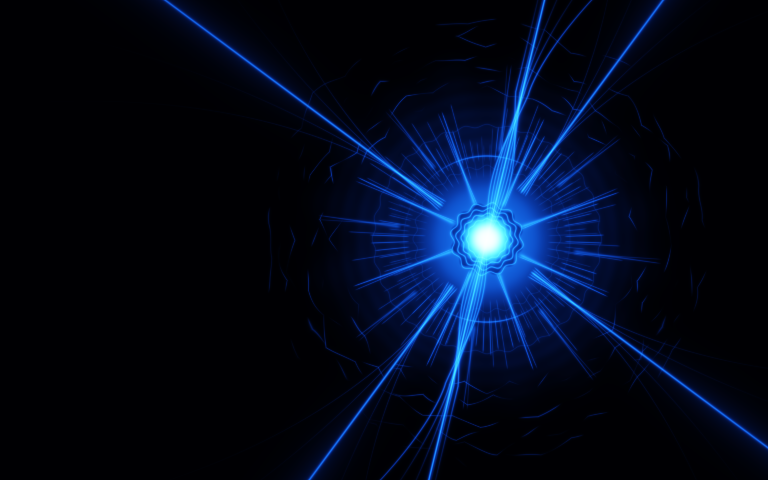
A WebGL 2 fragment shader for this background:

```glsl
#version 300 es
precision highp float;
// A blue starburst: a white core in a scalloped rosette, ringed by spikes and
// fine ticks, and crossed by a braided beam and two long rays. Every layer adds
// to one light value, which an exponential ramp turns from black to blue to white.
uniform vec2 u_resolution;
out vec4 outColor;

const float PI = 3.14159265;
const vec3 ABSORB = vec3(0.038, 0.245, 1.0); // response of red, green, blue to light

float hash(vec2 p) {
    vec3 q = fract(vec3(p.xyx) * 0.1031);
    q += dot(q, q.yzx + 33.33);
    return fract((q.x + q.y) * q.z);
}

float noise(vec2 p) {
    vec2 i = floor(p), f = fract(p);
    f = f * f * (3.0 - 2.0 * f);
    return mix(mix(hash(i), hash(i + vec2(1, 0)), f.x),
               mix(hash(i + vec2(0, 1)), hash(i + vec2(1, 1)), f.x), f.y);
}

// Crisp line profile with short tails at distance d
float strand(float d, float width) {
    float s = width * width / (d * d + width * width);
    return s * sqrt(s);
}

// 1 between a and b, with soft ends
float window(float x, float a, float b, float soft) {
    return smoothstep(a - soft, a + soft, x) * (1.0 - smoothstep(b - soft, b + soft, x));
}

// Coordinates along and across an axis, the same on both sides of the centre
vec2 axisFrame(vec2 p, float degrees) {
    float a = radians(degrees);
    vec2 d = vec2(cos(a), sin(a));
    vec2 q = vec2(dot(p, d), dot(p, vec2(-d.y, d.x)));
    return q.x < 0.0 ? -q : q;
}

// Strands that bow out, meet at a node, then fray to one side
float braidedBeam(vec2 q, float node) {
    float light = 0.0;
    float past = max(q.x - node, 0.0);
    for (int i = 0; i < 7; i++) {
        float k = float(i) / 3.0 - 1.0;
        float bow = 0.019 * k * sin(PI * min(q.x / node, 1.0) * (1.0 + 0.25 * k * k));
        float fray = 0.78 * max(k, 0.0) * pow(past, 1.5);
        float power = i == 3 ? 6.0 : 2.6 * exp(-past * (k > 0.9 ? 2.0 : 10.0));
        light += power * strand(q.y - bow + fray, 0.0019);
    }
    float body = 2.0 * exp(-pow(q.y / 0.010, 2.0)) * exp(-q.x * 8.0);
    return light * exp(-q.x * 1.5) + body;
}

// Long thin ray with a crossing fan at its root and a halo far out
float longRay(vec2 q, float start) {
    float root = smoothstep(start - 0.006, start + 0.006, q.x);
    float light = 3.2 * strand(q.y, 0.0022) * exp(-(q.x - start) * 0.9);
    for (int i = 0; i < 5; i++) {
        float k = float(i) / 2.0 - 1.0;
        float y = k * (0.10 * (q.x - 0.23) + 0.5 * pow(max(q.x - 0.2, 0.0), 2.0));
        light += 1.7 * strand(q.y - y, 0.0015) * exp(-(q.x - start) * 8.0);
    }
    float halo = 0.22 * exp(-abs(q.y) / 0.026) * smoothstep(0.25, 0.65, q.x);
    return light * root + halo;
}

// Eight crossed spikes around the centre
float spikes(float r, float angle, float degrees, float inner, float outer) {
    float turn = (angle - radians(degrees)) / (PI / 4.0) + 0.5;
    float a = (fract(turn) - 0.5) * PI / 4.0;
    float reach = outer + 0.03 * (hash(vec2(mod(floor(turn), 8.0), outer * 90.0)) - 0.5);
    vec2 q = r * vec2(cos(a), sin(a));
    float along = clamp((q.x - inner) / (reach - inner), 0.0, 1.0);
    float cross = 0.013 * (along - 0.35);
    float light = strand(q.y, mix(0.0042, 0.0013, sqrt(along)));
    light += 0.5 * strand(q.y - cross, 0.0014);
    return light * window(r, inner, reach, 0.007) * mix(1.0, 0.3, along);
}

// Fine radial ticks of uneven length
float ticks(float r, float angle, float count, float inner, float outer) {
    float turn = (angle / (2.0 * PI) + 0.5) * count;
    float h = hash(vec2(floor(turn), count));
    float d = (fract(turn) - 0.5) * 2.0 * PI * r / count;
    return strand(d, 0.0014) * window(r, inner, mix(inner, outer, 0.3 + 0.7 * h), 0.005) * (0.2 + h);
}

// Nested wavy outlines of the rosette
float rosette(float r, float angle) {
    float light = 0.0;
    for (int i = 0; i < 4; i++) {
        float k = float(i);
        float edge = 0.041 + 0.0105 * k + (0.0015 + 0.0009 * k) * cos(12.0 * angle + 0.7 * k);
        light += strand(r - edge, 0.0018) * (3.6 - 0.5 * k);
    }
    return light;
}

// Broken, jagged arcs beyond the disc
float wisps(vec2 p, float r, float angle) {
    float light = 0.0;
    for (int i = 0; i < 7; i++) {
        float k = float(i);
        float wave = abs(fract(angle * 20.0 / (2.0 * PI) + k * 0.37) - 0.5);
        float edge = 0.30 + 0.025 * k + 0.07 * wave * noise(p * 12.0 + k * 7.0);
        float gaps = smoothstep(0.5, 0.9, noise(p * 22.0 + k * 19.0));
        light += strand(r - edge, 0.0015) * gaps * (0.65 - 0.07 * k);
    }
    return light;
}

void main() {
    vec2 centre = vec2(0.634 * u_resolution.x / u_resolution.y, 0.502);
    vec2 p = gl_FragCoord.xy / u_resolution.y - centre;
    float r = length(p), angle = atan(p.y, p.x);

    // Disc glow, faintly banded and scalloped at its rim
    float rim = r + 0.010 * cos(16.0 * angle) + 0.035 * (noise(p * 10.0) - 0.5);
    float light = 0.003 + 1.45 * exp(-pow(r / 0.120, 5.0)) + 0.5 * exp(-pow(r / 0.175, 2.0));
    light += 0.17 * (1.0 - smoothstep(0.20, 0.39, rim)) * (0.85 + 0.15 * cos(r * 190.0));

    // Rosette over a darker band
    light *= 1.0 - 0.7 * window(r + 0.004 * cos(12.0 * angle), 0.050, 0.072, 0.004);
    light += rosette(r, angle);

    // Rings, ticks and wisps
    float polar = pow(abs(cos(angle - radians(92.0))), 12.0);
    light += strand(r - 0.173, 0.0018) * (0.12 + 1.6 * polar);
    light += 0.2 * strand(r - 0.236 - 0.003 * cos(32.0 * angle), 0.0016);
    light += 0.18 * strand(r - 0.150 - 0.004 * cos(24.0 * angle), 0.0016);
    light += 0.75 * ticks(r, angle, 92.0, 0.165, 0.245) + 0.4 * ticks(r, angle, 60.0, 0.13, 0.30);
    light += wisps(p, r, angle);

    // Spikes, rays, beam and core
    light += 2.9 * spikes(r, angle, 19.5, 0.078, 0.280);
    light += 1.0 * spikes(r, angle, 37.0, 0.185, 0.350);
    light += longRay(axisFrame(p, 143.4), 0.118) + longRay(axisFrame(p, 53.6), 0.122);
    light += braidedBeam(axisFrame(p, 76.45), 0.3125);
    light += 110.0 * exp(-pow(r / 0.0235, 2.0)) + 4.0 * exp(-r / 0.024);

    outColor = vec4(1.0 - exp(-light * ABSORB), 1.0) + vec4(0.0, 0.0, 0.008, 0.0);
}
```
